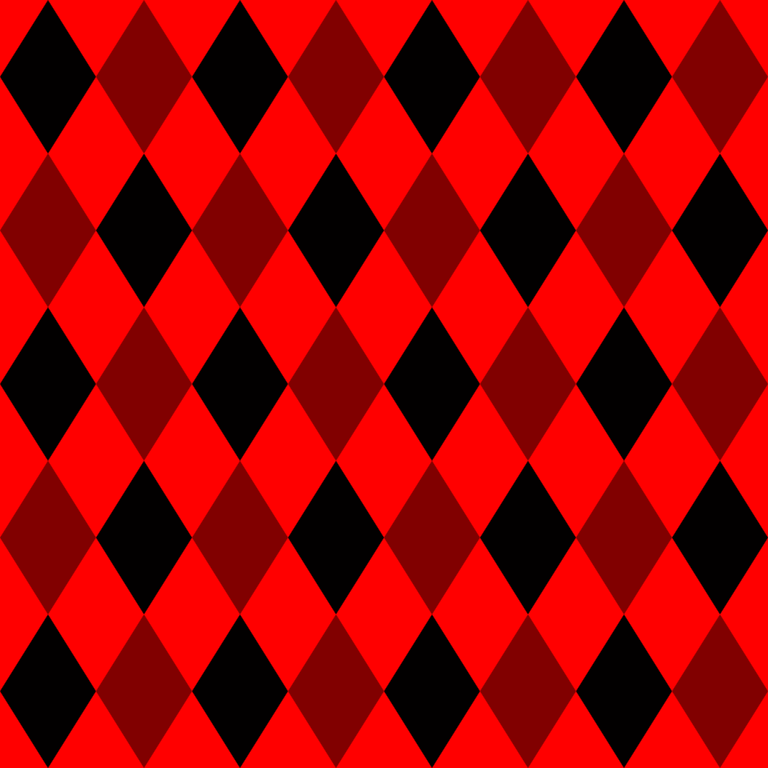
This pattern is drawn by a WebGL 1 fragment shader. Its source:

```glsl
precision highp float;

// Harlequin check: tall diamonds touching tip to tip on a bright red ground.
// Each grid cell holds one diamond, drawn by its signed edge distance;
// the parity of column plus row picks black or dark red.

#define COLUMNS 8.0
#define ROWS 5.0
#define EDGE_PIXELS 1.3
#define GROUND_RED vec3(1.0, 0.0, 0.0)
#define DARK_RED vec3(0.505, 0.0, 0.0)
#define NEAR_BLACK vec3(0.008, 0.0, 0.0)

uniform vec2 u_resolution;

// Distance to the slanted edges of a diamond, negative inside.
float diamondDistance(vec2 p, vec2 halfSize) {
    vec2 slope = 1.0 / halfSize;
    return (dot(abs(p), slope) - 1.0) / length(slope);
}

void main() {
    // Grid cell and position within it, in canvas units
    vec2 grid = vec2(COLUMNS, ROWS);
    vec2 gridPos = gl_FragCoord.xy / u_resolution * grid;
    vec2 cell = floor(gridPos);
    vec2 local = (gridPos - cell - 0.5) / grid;

    // Antialiased diamond coverage
    float d = diamondDistance(local, 0.5 / grid);
    float edgeWidth = EDGE_PIXELS / min(u_resolution.x, u_resolution.y);
    float coverage = clamp(0.5 - d / edgeWidth, 0.0, 1.0);

    // Alternate the two diamond colours like a checkerboard
    float parity = mod(cell.x + cell.y, 2.0);
    vec3 diamondColor = mix(NEAR_BLACK, DARK_RED, step(0.5, parity));

    gl_FragColor = vec4(mix(GROUND_RED, diamondColor, coverage), 1.0);
}
```
